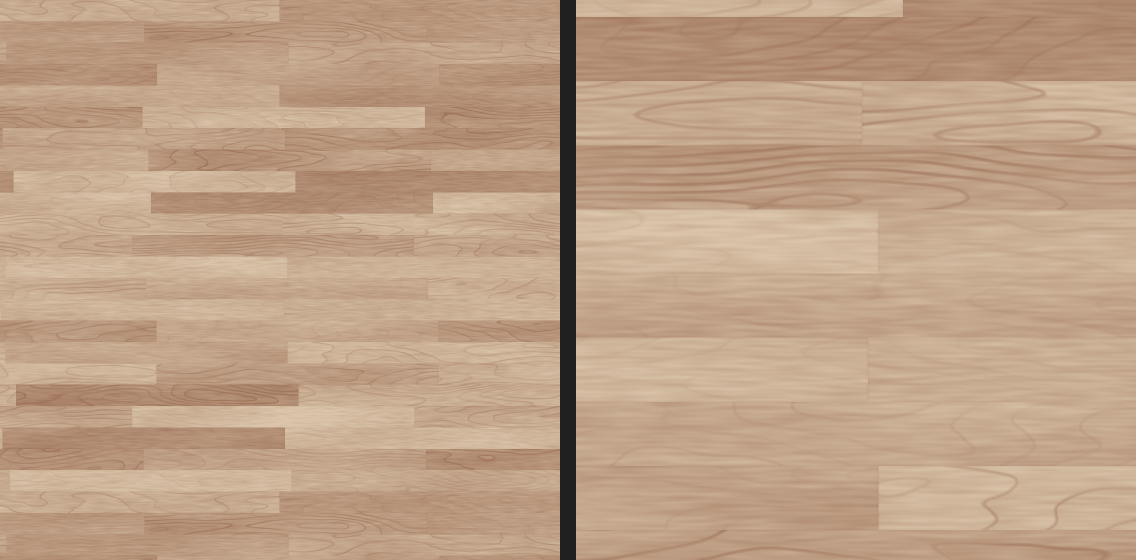
Left, the full canvas; right, a detail of the centre.
A WebGL 2 fragment shader for this texture:

```glsl
#version 300 es
precision highp float;
// Oak strip flooring: staggered planks with varied tones, growth rings and fine fibres.

#define ROWS 26.2          // plank rows over the canvas height
#define ROW_PERIOD 23.0    // rows before the layout repeats
#define PLANK_LENGTH 0.504 // canvas units
#define TONE_SPREAD 0.86   // tone difference between planks
#define RING_COUNT 6.5     // density of the curved growth rings
#define RING_SLOPE 45.0    // density of the straight growth rings
#define RING_WIDTH 0.0009  // half width of a ring line
#define RING_DEPTH 0.46    // darkness of a ring line
#define FIBRE_DEPTH 0.36   // contrast of the fine streaks
#define SEAM_DEPTH 0.10    // darkness of the joints

uniform vec2 u_resolution;
out vec4 fragColor;

const vec3 DARK_OAK = vec3(0.67, 0.52, 0.42);
const vec3 PALE_OAK = vec3(0.83, 0.74, 0.635);

vec2 hash2(vec2 cell) {
    uvec2 v = uvec2(ivec2(cell)) * 1664525u + 1013904223u;
    for (int i = 0; i < 2; i++) {
        v.x += v.y * 1664525u;
        v.y += v.x * 1664525u;
        v ^= v >> 16u;
    }
    return vec2(v >> 8u) / 16777216.0;
}

float cornerSlope(vec2 cell, vec2 corner, vec2 f) {
    return dot(hash2(cell + corner) * 2.0 - 1.0, f - corner);
}

float gradientNoise(vec2 p) {
    vec2 cell = floor(p), f = p - cell;
    vec2 w = f * f * f * (f * (f * 6.0 - 15.0) + 10.0);
    float low = mix(cornerSlope(cell, vec2(0, 0), f), cornerSlope(cell, vec2(1, 0), f), w.x);
    float high = mix(cornerSlope(cell, vec2(0, 1), f), cornerSlope(cell, vec2(1, 1), f), w.x);
    return mix(low, high, w.y);
}

// Height field whose whole-number contours are the growth rings
float ringField(vec2 p) {
    return RING_COUNT * gradientNoise(p * vec2(4.5, 25.0))
         + 0.45 * gradientNoise(p * vec2(17.0, 75.0)) + RING_SLOPE * p.y;
}

// x: thin ring line, y: soft darkening on one side of it
vec2 growthRings(vec2 p) {
    const float STEP = 0.0004;
    float field = ringField(p);
    vec2 slope = vec2(ringField(p + vec2(STEP, 0)), ringField(p + vec2(0, STEP))) - field;
    float phase = fract(field);
    float distanceToLine = min(phase, 1.0 - phase) * STEP / max(length(slope), 0.01);
    float line = 1.0 - smoothstep(0.3 * RING_WIDTH, 1.8 * RING_WIDTH, distanceToLine);
    return vec2(line, phase * phase * phase);
}

vec3 floorColor(vec2 p) {
    // Plank layout, counted from the top; odd rows shift by about half a plank
    float v = (1.0 - p.y) * ROWS;
    float row = mod(floor(v), ROW_PERIOD);
    float jitter = hash2(vec2(row, 71.0)).x;
    float shift = mod(row, 2.0) > 0.5 ? 0.46 + 0.1 * jitter : 0.09 * jitter - 0.01;
    float u = p.x / PLANK_LENGTH - shift;
    vec2 plank = vec2(mod(floor(u), 2.0), row);
    vec2 local = vec2(fract(u) * PLANK_LENGTH, fract(v) / ROWS);

    // Each plank is cut from another part of the wood
    vec2 look = hash2(plank + 13.0);
    vec2 grain = local + 20.0 * hash2(plank + 47.0);

    // Broad tone and fine streaks along the plank
    float tone = 0.58 + TONE_SPREAD * (look.x - 0.5);
    tone += 0.45 * gradientNoise(grain * vec2(4.0, 22.0));
    float fibre = gradientNoise(grain * vec2(38.0, 430.0))
                + 0.6 * gradientNoise(grain * vec2(13.0, 190.0));
    tone += FIBRE_DEPTH * fibre;

    // Growth rings fade in and out and are broken by the fibres
    vec2 rings = growthRings(grain);
    float presence = mix(0.25, 1.0, smoothstep(0.1, 0.6, look.y));
    float fade = clamp(0.65 + 1.2 * gradientNoise(grain * vec2(9.0, 40.0)) + 0.6 * fibre, 0.1, 1.0);
    tone -= presence * (RING_DEPTH * fade * rings.x + 0.12 * rings.y);

    // Tight joints
    vec2 edge = min(local, vec2(PLANK_LENGTH, 1.0 / ROWS) - local);
    tone -= SEAM_DEPTH * (1.0 - smoothstep(0.0, 0.0014, min(edge.x, edge.y)));
    return mix(DARK_OAK, PALE_OAK, clamp(tone, -0.3, 1.15));
}

void main() {
    // Four samples per pixel smooth every edge
    vec3 color = vec3(0.0);
    for (int i = 0; i < 4; i++) {
        vec2 offset = vec2(i % 2, i / 2) * 0.5 - 0.25;
        color += floorColor((gl_FragCoord.xy + offset) / u_resolution);
    }
    fragColor = vec4(color * 0.25, 1.0);
}
```
